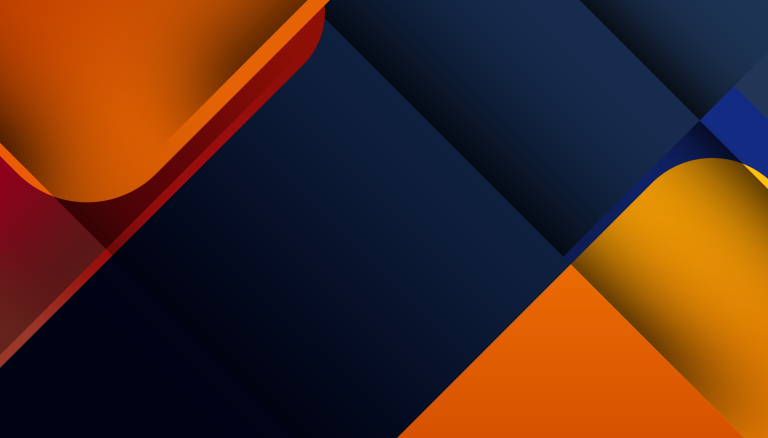
Reproduce this background procedurally as a WebGL 2 fragment shader.

```glsl
#version 300 es
precision highp float;
// Overlapping diagonal panels in navy, orange, crimson and amber with soft shadows.
uniform vec2 u_resolution;
out vec4 outColor;

// Antialiased coverage of the region where d is negative.
float fill(float d) {
  float w = 1.0 / u_resolution.y;
  return 1.0 - smoothstep(-w, w, d);
}

// Distance to a rounded corner, from the distances to its two edges.
float corner(vec2 edges, float radius) {
  vec2 q = edges + radius;
  return min(max(q.x, q.y), 0.0) + length(max(q, 0.0)) - radius;
}

// Shadow that is strongest at d = 0 and fades over positive d.
float shadow(float d, float width) {
  return fill(-d) * exp(-pow(max(d, 0.0) / width, 1.3));
}

void main() {
  vec2 p = gl_FragCoord.xy / u_resolution * vec2(1.753, 1.0);
  float a = p.x - p.y + 1.0; // grows toward the lower right
  float b = p.x + p.y - 1.0; // grows toward the upper right

  // Signed offsets from the three falling seams
  float seamLeft = b + 0.3265;
  float seamMid = b - 0.699;
  float seamRight = b - 1.322;
  float pastLeft = fill(-seamLeft);
  float pastMid = fill(-seamMid);
  float pastRight = fill(-seamRight);

  // Navy panels
  vec3 navy = mix(vec3(0.0, 0.012, 0.08), vec3(0.06, 0.13, 0.25), smoothstep(-0.5, 0.85, b));
  navy *= 1.0 - 0.3 * shadow(seamLeft, 0.13);
  vec3 upper = mix(vec3(0.06, 0.13, 0.24), vec3(0.09, 0.17, 0.31), smoothstep(0.7, 1.3, b));
  upper *= 1.0 - 0.65 * shadow(seamMid, 0.16);
  vec3 slate = vec3(0.115, 0.205, 0.335) * (1.0 - 0.7 * shadow(seamRight, 0.14));
  vec3 color = mix(mix(navy, upper, pastMid), slate, pastRight);

  // Blue band beside the amber panel
  vec3 blue = mix(vec3(0.05, 0.11, 0.32), vec3(0.08, 0.17, 0.52), smoothstep(0.7, 1.4, b));
  blue *= 1.0 - 0.7 * shadow(-seamRight, 0.14);
  blue = mix(blue, vec3(0.13, 0.21, 0.34), fill(1.479 - b));
  color = mix(color, blue, fill(1.872 - a) * pastMid);

  // Orange and amber panel with a rounded top
  vec3 orange = mix(vec3(0.92, 0.42, 0.01), vec3(0.84, 0.32, 0.0), 1.0 - p.y / 0.4);
  vec3 amber = mix(vec3(0.94, 0.50, 0.01), vec3(0.99, 0.64, 0.02), smoothstep(0.0, 0.6, p.y));
  amber *= 1.0 - 0.58 * shadow(seamMid, 0.15) * smoothstep(-0.1, 0.25, p.y);
  amber *= 1.0 - 0.6 * shadow(-seamRight, 0.15);
  amber = mix(amber, vec3(1.0, 0.76, 0.06), pastRight);
  float amberEdge = corner(vec2(1.906 - a, b - 1.345), 0.274);
  color = mix(color, mix(orange, amber, pastMid), fill(amberEdge));

  // Crimson panel with a brighter rim
  vec3 red = mix(vec3(0.36, 0.015, 0.03), vec3(0.56, 0.06, 0.02), smoothstep(-0.1, 0.65, b));
  red *= 1.0 - 0.4 * shadow(seamLeft, 0.16);
  vec3 crimson = mix(vec3(0.56, 0.0, 0.10), vec3(0.36, 0.09, 0.09), smoothstep(0.35, 0.8, a));
  crimson = mix(crimson, vec3(0.42, 0.16, 0.12), 0.7 * smoothstep(-0.5, -0.8, b));
  red = mix(crimson, red, pastLeft);
  vec3 rim = mix(vec3(0.60, 0.22, 0.16), vec3(0.60, 0.05, 0.05), smoothstep(-0.75, -0.3, b));
  rim *= 1.0 - 0.3 * shadow(seamLeft, 0.12);
  red = mix(red, rim, fill(0.8105 - a) * (1.0 - 0.7 * smoothstep(0.25, 0.6, b)));
  float redEdge = corner(vec2(a - 0.840, b - 0.785), 0.242);
  color = mix(color, red, fill(redEdge));

  // Large orange panel with a rounded base and a folded strip
  vec3 face = mix(vec3(0.79, 0.27, 0.0), vec3(0.87, 0.37, 0.01), smoothstep(0.0, 0.6, a));
  float foldFade = smoothstep(-0.02, 0.45, b);
  face *= 1.0 - 0.55 * foldFade * shadow(0.703 - a, 0.2);
  face = mix(face, vec3(0.90, 0.39, 0.02), fill(0.703 - a) * foldFade);
  face *= 1.0 - 0.62 * shadow(seamLeft, 0.17) * (1.0 - 0.65 * smoothstep(0.3, 0.7, a));
  face = mix(vec3(0.92, 0.36, 0.02), face, pastLeft);
  float faceEdge = corner(vec2(a - 0.753, -0.356 - b), 0.316);
  color = mix(color, face, fill(faceEdge));

  outColor = vec4(color, 1.0);
}
```
